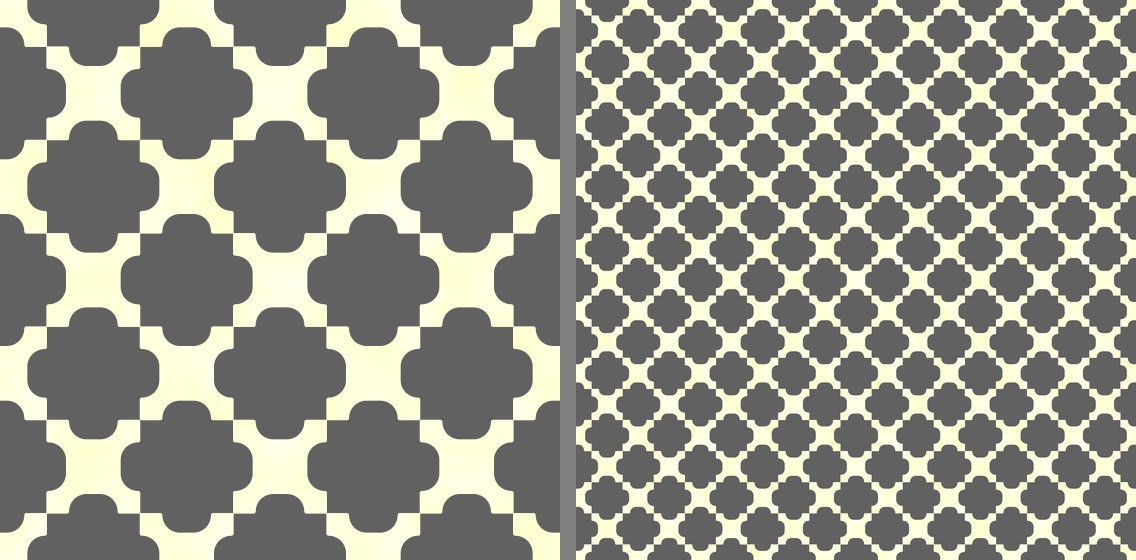
Left: one tile. Right: repeated 3 by 3.
A WebGL 1 fragment shader for this pattern:

```glsl
precision highp float;
// Dark lobed tiles on a checkerboard lattice, touching at their corners, over cream.
// Each tile is a square joined to two crossed rounded bars by a small fillet;
// the cream carries a faint, wrapping wash of gradient noise.

#define REPEATS 3.0          // whole repeats across and down
#define SQUARE_HALF 0.497    // all lengths in half-repeats
#define LOBE_REACH 0.707
#define LOBE_HALF 0.26
#define LOBE_RADIUS 0.187
#define FILLET 0.024
#define WASH_SCALE 9.0       // noise cells across the canvas
#define WASH_DEPTH 0.09
#define TILE_COLOR vec3(0.38)
#define CREAM_COLOR vec3(1.0, 1.0, 0.868)

uniform vec2 u_resolution;

// Unit gradient for a lattice corner, wrapped to the period
vec2 cornerGradient(vec2 corner, float period) {
  corner = mod(corner, period);
  float h = fract(sin(dot(corner, vec2(127.1, 311.7))) * 43758.5);
  float angle = 6.28318 * h;
  return vec2(cos(angle), sin(angle));
}

// Gradient noise that repeats after a whole number of cells
float wrappedNoise(vec2 uv, float period) {
  vec2 p = uv * period;
  vec2 cell = floor(p);
  vec2 f = p - cell;
  vec2 s = f * f * f * (f * (f * 6.0 - 15.0) + 10.0);
  vec2 e = vec2(1.0, 0.0);
  float n00 = dot(cornerGradient(cell, period), f);
  float n10 = dot(cornerGradient(cell + e.xy, period), f - e.xy);
  float n01 = dot(cornerGradient(cell + e.yx, period), f - e.yx);
  float n11 = dot(cornerGradient(cell + e.xx, period), f - e.xx);
  return mix(mix(n00, n10, s.x), mix(n01, n11, s.x), s.y);
}

float roundedBox(vec2 p, vec2 halfSize, float radius) {
  vec2 d = abs(p) - halfSize + radius;
  return length(max(d, 0.0)) + min(max(d.x, d.y), 0.0) - radius;
}

// Union whose inner corners are filled by an arc
float filletUnion(float a, float b, float radius) {
  vec2 u = max(radius - vec2(a, b), 0.0);
  return max(radius, min(a, b)) - length(u);
}

// Square with one lobe on each side
float lobedTile(vec2 p) {
  p = abs(p);
  if (p.y > p.x) p = p.yx;
  float square = roundedBox(p, vec2(SQUARE_HALF), 0.0);
  float bar = roundedBox(p, vec2(LOBE_REACH, LOBE_HALF), LOBE_RADIUS);
  return filletUnion(square, bar, FILLET);
}

void main() {
  vec2 uv = gl_FragCoord.xy / u_resolution;
  vec2 p = uv * REPEATS * 2.0;
  float pixel = REPEATS * 2.0 / min(u_resolution.x, u_resolution.y);

  // Two interleaved lattices form the checkerboard
  float oddColumns = lobedTile(mod(p + vec2(0.0, 1.0), 2.0) - 1.0);
  float evenColumns = lobedTile(mod(p + vec2(1.0, 0.0), 2.0) - 1.0);
  float dist = min(oddColumns, evenColumns);

  // Soft yellow wash, varying only in the blue channel
  float wash = wrappedNoise(uv, WASH_SCALE)
             + 0.4 * wrappedNoise(uv + 0.37, WASH_SCALE * 3.0);
  vec3 cream = CREAM_COLOR + vec3(0.0, 0.0, WASH_DEPTH * wash);

  float creamCover = clamp(0.5 + dist / pixel, 0.0, 1.0);
  gl_FragColor = vec4(mix(TILE_COLOR, cream, creamCover), 1.0);
}
```
